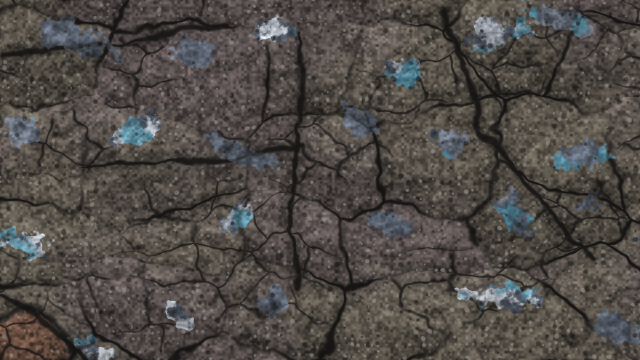
A Shadertoy shader for this texture:

```glsl
// Weathered brown rock face with cracks, pale grit and blue-grey mineral patches.

const vec3 OLIVE = vec3(0.375, 0.350, 0.310);
const vec3 MAUVE = vec3(0.355, 0.318, 0.315);
const vec3 CREVICE = vec3(0.075, 0.070, 0.068);
const vec3 GRIT = vec3(0.60, 0.59, 0.57);
const vec3 SLATE = vec3(0.34, 0.37, 0.42);
const vec3 CHALK = vec3(0.70, 0.72, 0.75);
const vec3 CYAN = vec3(0.30, 0.54, 0.62);
const vec3 RUST = vec3(0.47, 0.35, 0.29);

const float BLOCK_SCALE = 3.6;     // large blocks per canvas height
const float CHIP_SCALE = 9.0;      // small fractures per canvas height
const float GRAIN_SCALE = 135.0;
const float GRIT_SCALE = 56.0;
const float GRAIN_CONTRAST = 0.58;
const float PATCH_SHARE = 0.72;    // chance that a grid cell holds a patch
const vec2 PATCH_GRID = vec2(0.30, 0.25);

// Main faults as start and end points
const int FAULTS = 6;
const vec4 FAULT[FAULTS] = vec4[FAULTS](
    vec4(0.24, 0.55, 0.84, 0.575), vec4(0.00, 0.85, 0.62, 0.93),
    vec4(0.83, 0.18, 0.82, 0.92), vec4(1.23, 0.98, 1.34, 0.62),
    vec4(1.34, 0.62, 1.64, 0.27), vec4(0.00, 0.19, 0.24, 0.00));

float hash(vec2 p) {
    return fract(sin(dot(p, vec2(127.1, 311.7))) * 43758.5453);
}

vec2 hash2(vec2 p) {
    return vec2(hash(p), hash(p + 37.3));
}

float noise(vec2 p) {
    vec2 i = floor(p), f = fract(p);
    f = f * f * (3.0 - 2.0 * f);
    return mix(mix(hash(i), hash(i + vec2(1, 0)), f.x),
               mix(hash(i + vec2(0, 1)), hash(i + vec2(1, 1)), f.x), f.y);
}

float fbm(vec2 p) {
    float sum = 0.0, amp = 0.53;
    for (int i = 0; i < 4; i++) {
        sum += amp * noise(p);
        p = mat2(1.6, 1.2, -1.2, 1.6) * p + 7.1;
        amp *= 0.5;
    }
    return sum;
}

// Lit slope of a noise surface, with light from above
float emboss(vec2 p) {
    return fbm(p) - fbm(p + vec2(-0.12, 0.38));
}

// Fractured cells: x edge distance, y height above the centre, z cell id
vec3 fracture(vec2 p) {
    vec2 cell = floor(p), near = vec2(9.0), next = vec2(9.0), id = cell;
    for (int y = -1; y <= 1; y++)
    for (int x = -1; x <= 1; x++) {
        vec2 c = cell + vec2(x, y);
        vec2 v = c + 0.1 + 0.8 * hash2(c) - p;
        if (dot(v, v) < dot(near, near)) { next = near; near = v; id = c; }
        else if (dot(v, v) < dot(next, next)) next = v;
    }
    return vec3(dot(0.5 * (near + next), normalize(next - near)), -near.y, hash(id + 5.7));
}

float segment(vec2 p, vec2 a, vec2 b) {
    vec2 d = b - a;
    return length(p - a - d * clamp(dot(p - a, d) / dot(d, d), 0.0, 1.0));
}

// Small round grains: coverage of one grain per grid cell
float grains(vec2 p, float share, float seed) {
    vec2 c = floor(p) + seed;
    float r = mix(0.14, 0.36, pow(hash(c + 3.1), 2.0));
    float d = length(fract(p) - mix(vec2(0.35), vec2(0.65), hash2(c)));
    return smoothstep(r + 0.12, r - 0.12, d) * step(hash(c + 9.4), share);
}

// Mineral patches: x signed edge value, y kind
vec2 patches(vec2 p) {
    vec2 cell = floor(p / PATCH_GRID), best = vec2(9.0, 0.0);
    float ragged = 2.0 * (fbm(p * 21.0) - 0.5) + 0.8 * (noise(p * 75.0) - 0.5);
    for (int y = -1; y <= 1; y++)
    for (int x = -1; x <= 1; x++) {
        vec2 c = cell + vec2(x, y);
        if (hash(c + 21.7) > PATCH_SHARE) continue;
        vec2 q = p - (c + 0.15 + 0.7 * hash2(c + 4.2)) * PATCH_GRID;
        float a = mix(-1.0, 0.6, hash(c + 8.8));
        q = mat2(cos(a), -sin(a), sin(a), cos(a)) * q;
        vec2 size = mix(vec2(0.035, 0.020), vec2(0.105, 0.042), hash2(c + 2.6));
        float d = length(q / size) - 1.0 + ragged;
        if (d < best.x) best = vec2(d, hash(c + 14.3));
    }
    return best;
}

void mainImage(out vec4 fragColor, in vec2 fragCoord) {
    vec2 p = fragCoord / iResolution.y;
    float px = 1.0 / iResolution.y;
    vec2 bend = vec2(fbm(p * 5.0), fbm(p * 5.0 + 31.0)) - 0.5;
    vec2 jag = vec2(noise(p * 42.0), noise(p * 42.0 + 17.0)) - 0.5;
    vec2 q = p + 0.13 * bend + 0.012 * jag;

    // Stone tint and relief
    vec3 block = fracture(q * BLOCK_SCALE * vec2(0.85, 1.15));
    vec3 chip = fracture(q * CHIP_SCALE * vec2(0.8, 1.1) + 11.0);
    float tint = smoothstep(0.3, 0.7, fbm(p * 3.0 + 50.0) + 0.3 * (block.z - 0.5));
    float light = 0.96 + 0.22 * block.y + 0.16 * (block.z - 0.5) + 0.10 * chip.y;
    light += 0.55 * emboss(p * 9.0) + 0.55 * emboss(p * 34.0);
    vec3 color = mix(OLIVE, MAUVE, tint);

    // Rusty boulder in the lower left corner
    float boulder = length((p - vec2(0.07, 0.02)) / vec2(0.085, 0.08)) + 2.0 * bend.x;
    float boulderMask = smoothstep(1.05, 0.95, boulder);
    color = mix(color, RUST, boulderMask);

    // Mineral crust
    vec2 crust = patches(p);
    float crustMask = smoothstep(0.12, -0.12, crust.x);
    float mottle = fbm(p * 38.0 + 3.0);
    float chalky = smoothstep(0.40, 0.58, mottle) * smoothstep(0.45, 0.75, crust.y);
    vec3 mineral = mix(SLATE * (0.55 + 0.9 * mottle), CHALK, chalky);
    float stain = smoothstep(0.52, 0.64, fbm(p * 13.0 + 80.0)) * step(0.35, crust.y);
    mineral = mix(mineral, CYAN, 0.75 * stain);
    color = mix(color, mineral, crustMask);

    // Grain, grit and pits
    float grain = noise(p * GRAIN_SCALE) + 0.5 * noise(p * GRAIN_SCALE * 0.45) - 0.75;
    light += GRAIN_CONTRAST * grain * mix(1.0, 0.65, crustMask);
    color *= max(light, 0.2);
    float bare = 1.0 - crustMask;
    color = mix(color, GRIT, 0.6 * bare * grains(p * GRIT_SCALE + 2.0 * bend, 0.24, 0.0));
    color = mix(color, CREVICE, 0.5 * grains(p * GRIT_SCALE * 0.8 + 0.5, 0.20, 70.0));

    // Cracks, fading in and out along their length
    float open = smoothstep(0.32, 0.62, fbm(p * 4.0 + 9.0));
    float fine = smoothstep(0.45, 0.62, fbm(p * 5.0 + 63.0));
    float blockGap = block.x / BLOCK_SCALE, chipGap = chip.x / CHIP_SCALE;
    float crack = open * smoothstep(0.006 + px, 0.001, blockGap);
    crack = max(crack, 0.8 * fine * smoothstep(0.0035 + px, 0.0, chipGap));
    float shadow = 0.35 * open * exp(-blockGap * 55.0) + 0.2 * fine * exp(-chipGap * 90.0);

    // Long faults with soft shade around them
    vec2 s = p + 0.07 * bend + 0.010 * jag;
    for (int i = 0; i < FAULTS; i++) {
        float d = segment(s, FAULT[i].xy, FAULT[i].zw);
        float width = 0.002 + 0.011 * noise(p * 9.0 + float(i) * 7.0);
        crack = max(crack, 0.9 * smoothstep(width + px, width * 0.3, d));
        shadow = max(shadow, 0.45 * exp(-d * 42.0));
    }
    shadow = max(shadow, 0.8 * smoothstep(0.3, 0.0, abs(boulder - 1.2)));
    float exposed = 1.0 - 0.6 * crustMask;
    color = mix(color, CREVICE, clamp(shadow * exposed, 0.0, 0.85));
    color = mix(color, CREVICE, 0.92 * crack * exposed);

    fragColor = vec4(clamp(color, 0.0, 1.0), 1.0);
}
```
